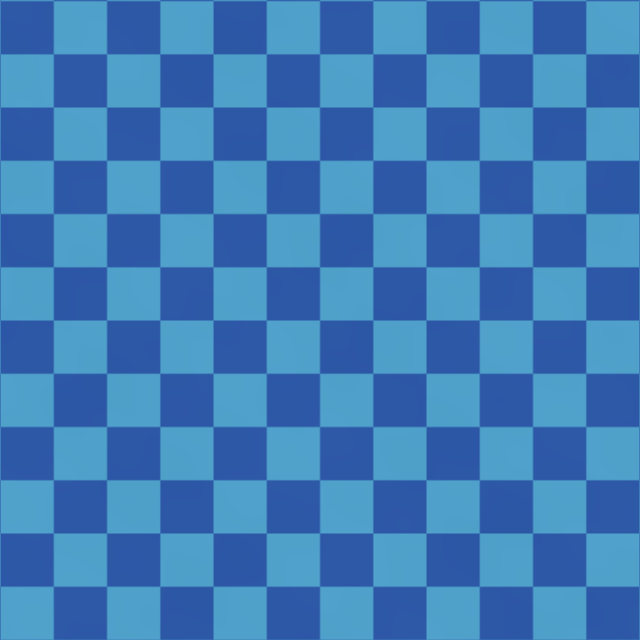
Write a three.js fragment shader that draws this pattern.

```glsl
// A two-tone blue checkerboard, twelve squares across and twelve up.
// Two soft square waves, one per axis, are multiplied to give the squares;
// layered sines add a barely visible unevenness to the flat colours.
varying vec2 vUv;

const vec2 SQUARES = vec2(12.02);          // squares per canvas side
const vec2 GRID_ORIGIN = vec2(0.0009, 0.0); // corner of the first square
const float EDGE_WIDTH = 0.0028;           // blend between squares, canvas units
const float TONE_DRIFT = 0.005;            // strength of the unevenness
const vec3 DARK_BLUE = vec3(0.177, 0.345, 0.652);
const vec3 LIGHT_BLUE = vec3(0.310, 0.630, 0.793);

// Square wave of period 2: +1 on even cells, -1 on odd ones, ramped at edges.
vec2 softSquareWave(vec2 p, vec2 halfRamp) {
  vec2 triangle = 0.5 - 2.0 * abs(fract(0.5 * p + 0.25) - 0.5);
  return clamp(triangle / halfRamp, -1.0, 1.0);
}

// Smooth drift in about -1..1 from three crossing sines.
float layeredSines(vec2 p) {
  float sum = 0.5 * sin(dot(p, vec2(13.0, 7.0)));
  sum += 0.3 * sin(dot(p, vec2(-19.0, 31.0)) + 1.7);
  return sum + 0.2 * sin(dot(p, vec2(53.0, 41.0)) + 4.1);
}

void main() {
  // Checker: matching signs are light, opposite signs are dark.
  vec2 grid = (vUv - GRID_ORIGIN) * SQUARES;
  vec2 halfRamp = 0.5 * max(EDGE_WIDTH * SQUARES, fwidth(grid));
  vec2 wave = softSquareWave(grid, halfRamp);
  float lightness = 0.5 + 0.5 * wave.x * wave.y;

  // Colour with faint tonal drift.
  vec3 color = mix(DARK_BLUE, LIGHT_BLUE, lightness);
  color += TONE_DRIFT * layeredSines(vUv);
  gl_FragColor = vec4(color, 1.0);
}
```
